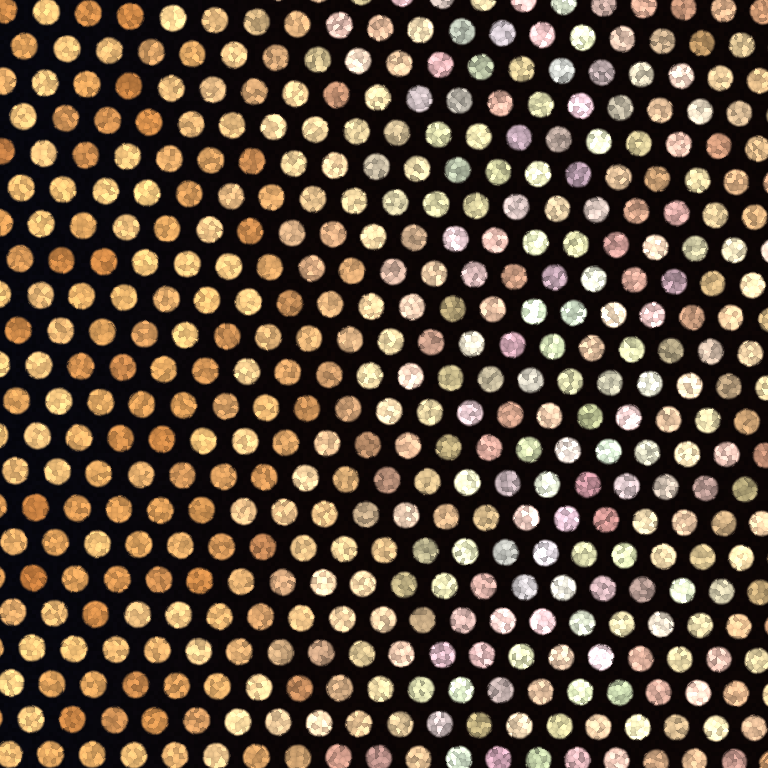
Give the GLSL for this pattern, as a Shadertoy shader.

```glsl
// Staggered rows of glittering amber-to-pearl dots on near-black cloth, in slight perspective.

const vec2  ORIGIN      = vec2(0.0052, 0.0130);   // first dot, from the top left
const vec2  PITCH       = vec2(0.05540, 0.04613); // column and row spacing
const float ROW_SLOPE   = 0.00254;   // drop of a row per column
const float ROW_FAN     = 0.000093;  // rows converge to the right
const float COL_LEAN    = 0.00098;   // leftward drift per row
const float COL_SQUEEZE = 0.000112;  // columns tighten to the right
const float COL_FAN     = 0.00004;   // columns converge downward
const float RADIUS      = 0.0172;
const float RADIUS_LOSS = 0.0010;    // shrinkage across the canvas
const float SOFTNESS    = 0.0024;
const float JITTER      = 0.0016;
const float GRAIN_SCALE = 150.0;
const float GRAIN_DEPTH = 0.38;

const vec3 CLOTH_COOL = vec3(0.025, 0.025, 0.050);
const vec3 CLOTH_WARM = vec3(0.045, 0.020, 0.018);
const vec3 AMBER_DARK = vec3(0.72, 0.45, 0.22);
const vec3 AMBER_PALE = vec3(1.00, 0.82, 0.52);
const vec3 PEARL_DARK = vec3(0.60, 0.51, 0.45);
const vec3 PEARL_PALE = vec3(1.00, 0.95, 0.88);

vec3 hash3(vec2 p) {
    vec3 q = fract(vec3(p.xyx) * vec3(0.1031, 0.1030, 0.0973));
    q += dot(q, q.yxz + 33.33);
    return fract((q.xxy + q.yzz) * q.zyx);
}

// Lattice (column, row) to canvas position, y downward
vec2 latticeToCanvas(vec2 g) {
    float x = g.x * (PITCH.x - COL_SQUEEZE * g.x - COL_FAN * g.y) - COL_LEAN * g.y;
    float y = g.y * PITCH.y + g.x * (ROW_SLOPE - ROW_FAN * g.y);
    return ORIGIN + vec2(x, y);
}

// Inverse of the warp by fixed-point iteration
vec2 canvasToLattice(vec2 p) {
    vec2 q = p - ORIGIN;
    vec2 g = q / PITCH;
    for (int i = 0; i < 6; i++) {
        g.y = (q.y - ROW_SLOPE * g.x) / (PITCH.y - ROW_FAN * g.x);
        g.x = (q.x + COL_LEAN * g.y) / (PITCH.x - COL_SQUEEZE * g.x - COL_FAN * g.y);
    }
    return g;
}

// Cellular noise: random value of the nearest flake, darker at its rim
float flakes(vec2 p) {
    vec2 cell = floor(p);
    float nearest = 8.0, value = 0.0;
    for (int j = -1; j <= 1; j++)
    for (int i = -1; i <= 1; i++) {
        vec2 c = cell + vec2(i, j);
        vec3 h = hash3(c + 71.0);
        float d = length(c + h.xy - p);
        if (d < nearest) { nearest = d; value = h.z; }
    }
    return value - 0.35 * nearest;
}

vec3 dotColor(vec2 center, vec3 rnd, float grain) {
    // Pearl sheen peaks along a gently waving band right of centre
    float band = 0.74 + 0.05 * sin(5.0 * center.y - 1.2);
    float side = center.x - band;
    float pearl = side < 0.0 ? smoothstep(-0.62, 0.0, side)
                             : 1.0 - 0.40 * smoothstep(0.0, 0.24, side);
    pearl = clamp(pearl + 0.30 * (rnd.y - 0.5), 0.0, 1.0);

    // Drifting patches plus a random tone for each dot
    float patches = sin(19.0 * center.x + 8.0 * center.y) * sin(23.0 * center.y - 6.0 * center.x);
    float tone = clamp(0.08 + 0.80 * rnd.x + 0.18 * patches + 0.12 * pearl, 0.0, 1.0);
    vec3 color = mix(mix(AMBER_DARK, AMBER_PALE, tone), mix(PEARL_DARK, PEARL_PALE, tone), pearl);

    // Faint iridescence on the palest dots
    vec3 tint = 0.07 * cos(6.2832 * (rnd.z + vec3(0.0, 0.33, 0.67)));
    color += tint * pearl * pearl;
    return color * (1.0 + GRAIN_DEPTH * (1.0 + 0.5 * pearl) * (grain - 0.27));
}

void mainImage(out vec4 fragColor, in vec2 fragCoord) {
    vec2 p = fragCoord / iResolution.y;
    p.y = 1.0 - p.y;
    float edge = max(SOFTNESS, 1.0 / iResolution.y);
    float grain = flakes(p * GRAIN_SCALE);

    // Cloth with a faint weave
    float weave = 0.8 + 0.4 * hash3(floor(p * 190.0)).x;
    vec3 color = mix(CLOTH_COOL, CLOTH_WARM, smoothstep(0.0, 0.45, p.x)) * weave;

    // Nearby dots; odd rows are shifted by half a column
    vec2 g = canvasToLattice(p);
    for (int j = -1; j <= 1; j++) {
        float row = floor(g.y + 0.5) + float(j);
        float shift = 0.5 * mod(row, 2.0);
        float column = floor(g.x - shift + 0.5);
        vec3 rnd = hash3(vec2(column, row) + 37.0);
        vec2 center = latticeToCanvas(vec2(column + shift, row));
        vec2 offset = p - center - JITTER * (rnd.yz - 0.5);
        float radius = RADIUS - RADIUS_LOSS * center.x + 0.0010 * (grain - 0.3);
        float cover = 1.0 - smoothstep(-edge, edge, length(offset) - radius);
        color = mix(color, dotColor(center, rnd, grain), cover);
    }
    fragColor = vec4(clamp(color, 0.0, 1.0), 1.0);
}
```
